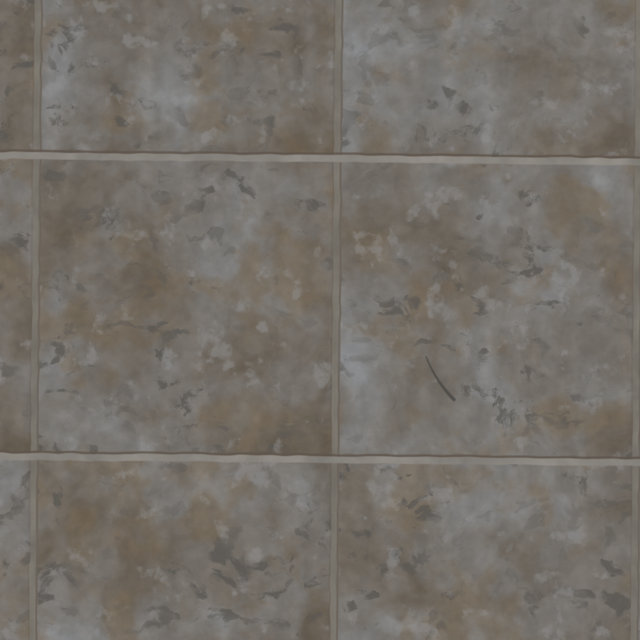
A Shadertoy shader for this texture:

```glsl
// Mottled grey-brown stone floor tiles with pale, slightly tilted grout lines.

const vec2 PERIOD = vec2(0.470, 0.470);      // tile pitch across and up
const vec2 ORIGIN = vec2(0.0515, 0.2878);    // grout crossing at lower left
const vec2 TILT = vec2(0.0085, -0.0098);     // slope of the grout lines
const float GROUT_HALF = 0.0062;
const float EDGE_SOFT = 0.0017;
const vec3 BROWN = vec3(0.400, 0.364, 0.318);
const vec3 COOL_GREY = vec3(0.520, 0.522, 0.525);
const vec3 OCHRE = vec3(0.450, 0.390, 0.310);
const vec3 PIT_GREY = vec3(0.345, 0.335, 0.320);
const vec3 PALE_CHIP = vec3(0.580, 0.580, 0.585);
const vec3 GROUT_ACROSS = vec3(0.535, 0.518, 0.495);
const vec3 GROUT_UP = vec3(0.470, 0.452, 0.420);
const vec3 GROUT_SHADE = vec3(0.365, 0.325, 0.290);
const vec2 SCRATCH_A = vec2(0.666, 0.442);
const vec2 SCRATCH_B = vec2(0.709, 0.376);

float hash(vec2 p) {
    vec3 q = fract(p.xyx * vec3(0.1031, 0.1030, 0.0973));
    q += dot(q, q.yzx + 33.33);
    return fract((q.x + q.y) * q.z);
}

float noise(vec2 p) {
    vec2 i = floor(p), f = fract(p);
    f = f * f * (3.0 - 2.0 * f);
    return mix(mix(hash(i), hash(i + vec2(1, 0)), f.x),
               mix(hash(i + vec2(0, 1)), hash(i + vec2(1, 1)), f.x), f.y);
}

float fbm(vec2 p) {
    float sum = 0.0, amp = 0.5;
    for (int i = 0; i < 5; i++) {
        sum += amp * noise(p);
        p = mat2(1.6, 1.2, -1.2, 1.6) * p + 17.3;
        amp *= 0.53;
    }
    return sum;
}

float blob(vec2 p, vec2 centre, vec2 size) {
    vec2 d = (p - centre) / size;
    return exp(-dot(d, d));
}

// Cool-to-warm layout shared by all tiles: positive is pale, negative brown.
float sharedPrint(vec2 p) {
    return 0.24 * blob(p, vec2(0.58, 0.58), vec2(0.22, 0.16))
         + 0.22 * blob(p, vec2(0.12, 0.32), vec2(0.16, 0.24))
         + 0.22 * blob(p, vec2(0.72, 0.88), vec2(0.22, 0.10))
         - 0.36 * blob(p, vec2(0.32, 0.66), vec2(0.19, 0.20))
         - 0.30 * blob(p, vec2(0.70, 0.28), vec2(0.17, 0.15))
         - 0.26 * blob(p, vec2(0.95, 0.50), vec2(0.08, 0.60));
}

vec3 tileColor(vec2 p, vec2 id) {
    float seed = hash(id + 41.0);
    vec2 own = p + id * 7.31 + 20.0;
    vec2 warp = vec2(fbm(own * 5.0), fbm(own * 5.0 + 31.7)) - 0.5;
    vec2 q = p + 0.22 * warp;

    // Broad clouds: half common to every tile, half its own
    float cloud = 0.5 * fbm(q * 4.0 + 9.0) + 0.5 * fbm(own * 4.5 + warp);
    float tone = 0.5 + 1.5 * (cloud - 0.5) + sharedPrint(q) + 0.16 * (seed - 0.4);
    tone += 0.55 * (fbm(own * 13.0 + 2.0 * warp) - 0.5);
    vec3 color = mix(BROWN, COOL_GREY, clamp(tone, 0.0, 1.1));

    // Ochre stains, faint upright streaks and fine grain
    float stain = smoothstep(0.55, 0.78, fbm(own * 7.0 + 53.0));
    color = mix(color, OCHRE, 0.5 * stain);
    color *= 1.0 + 0.07 * (noise(own * vec2(22.0, 3.0)) - 0.5);
    color *= 1.0 + 0.16 * (fbm(own * 30.0) - 0.5);

    // Dark pits and pale chips gathered in patches
    float patches = smoothstep(0.42, 0.65, fbm(own * 4.0 + 80.0));
    float pits = smoothstep(0.60, 0.76, fbm(own * vec2(17.0, 23.0) + 3.0 * warp));
    float chips = smoothstep(0.64, 0.82, fbm(own * 16.0 + 120.0));
    color = mix(color, PIT_GREY, pits * (0.25 + 0.5 * patches));
    return mix(color, PALE_CHIP, 0.45 * chips);
}

// Soft band covering lo..hi
float band(float d, float lo, float hi, float soft) {
    return smoothstep(lo - soft, lo + soft, d) * (1.0 - smoothstep(hi - soft, hi + soft, d));
}

void mainImage(out vec4 fragColor, in vec2 fragCoord) {
    vec2 uv = fragCoord / iResolution.xy;
    float soft = max(EDGE_SOFT, 0.8 / iResolution.y);
    vec2 grid = (uv - ORIGIN - TILT * uv.yx) / PERIOD;
    vec2 id = floor(grid);
    vec3 color = tileColor(fract(grid), id);

    // Signed distance to the nearest grout line, with a worn edge
    vec2 d = (fract(grid + 0.5) - 0.5) * PERIOD;
    d += 0.0022 * (vec2(noise(uv * 45.0), noise(uv * 45.0 + 70.0)) - 0.5);
    float wear = fbm(uv * 28.0 + 11.0);

    // Upright joints: pale left side, brown right side
    color = mix(color, GROUT_UP * (0.88 + 0.24 * wear), 0.9 * band(d.x, -GROUT_HALF, GROUT_HALF, soft));
    color = mix(color, GROUT_SHADE, (0.25 + 0.5 * wear) * band(d.x, 0.0035, 0.0065, soft));
    color = mix(color, GROUT_SHADE, 0.25 * band(d.x, -0.0085, -0.0060, soft));

    // Level joints: bright ridge under a dark tile edge
    color = mix(color, GROUT_SHADE, 0.8 * band(d.y, 0.0045, 0.0085, soft));
    color = mix(color, GROUT_ACROSS * (0.88 + 0.24 * wear), band(d.y, -GROUT_HALF, 0.0045, soft));

    // One thin curved scratch
    vec2 along = SCRATCH_B - SCRATCH_A;
    float t = clamp(dot(uv - SCRATCH_A, along) / dot(along, along), 0.0, 1.0);
    vec2 bend = 0.016 * t * (1.0 - t) * normalize(vec2(along.y, -along.x));
    float scratch = length(uv - SCRATCH_A - along * t - bend) - mix(0.001, 0.0028, t);
    color = mix(color, PIT_GREY * 0.85, 0.85 * (1.0 - smoothstep(-soft, soft, scratch)));

    fragColor = vec4(color, 1.0);
}
```
